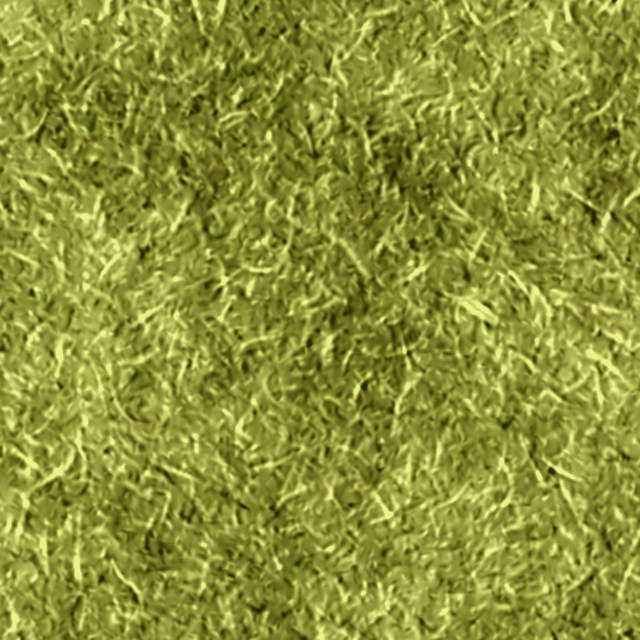
Reproduce this texture procedurally as a Shadertoy shader.

```glsl
// Sunlit tangled meadow grass: soft, curved blades over patchy light and shade.
#define FINE_CELLS 58.0     // cells across the canvas, short blades
#define MID_CELLS 28.0      // cells across the canvas, medium blades
#define LONG_CELLS 13.0     // cells across the canvas, long bright stalks
#define FINE_GAIN 0.42
#define MID_GAIN 0.55
#define LONG_GAIN 0.72
#define BASE_TONE 0.42
#define PATCH_GAIN 0.11     // strength of broad light and shade
#define CLUMP_GAIN 0.065    // strength of small tufts and gaps
#define HOLLOW_DEPTH 0.34   // darkness of the shaded hollow
#define ANGLE_SPREAD 2.3    // range of blade directions, radians
#define FLANK_SHADOW 0.35   // dark edge beside each blade

vec4 hash4(vec3 seed) {
    vec4 h = fract(seed.xyzx * vec4(0.1031, 0.1030, 0.0973, 0.1099));
    h += dot(h, h.wzxy + 33.33);
    return fract((h.xxyz + h.yzzw) * h.zywx);
}

mat2 rotation(float angle) {
    float c = cos(angle), s = sin(angle);
    return mat2(c, s, -s, c);
}

// Broad irregular variation from layered, bent sines
float layeredSines(vec2 p) {
    float sum = 0.0, weight = 1.0;
    for (int i = 0; i < 4; i++) {
        sum += weight * sin(p.x + 1.4 * sin(p.y + float(i)));
        p = rotation(1.1) * p * 1.9 + 2.7;
        weight *= 0.62;
    }
    return sum;
}

// Soft curved stroke with a tapered end and one shaded flank
float blade(vec2 q, float width, float halfLength, float bend, float side) {
    float along = q.y / halfLength;
    float taper = max(1.0 - along * along, 0.0);
    float across = (q.x + bend * q.y * q.y) / width;
    float shade = across - 1.6 * side;
    return taper * taper * (exp(-across * across) - FLANK_SHADOW * exp(-shade * shade));
}

// Cellular scatter of blades; strengths run from minStrength to 1
float bladeLayer(vec2 uv, float cells, float width, float reach,
                 float minStrength, int perCell, float seed) {
    vec2 p = uv * cells;
    vec2 home = floor(p);
    float lean = 0.35 * layeredSines(uv * 7.0 + 4.0);
    float sum = 0.0;
    for (int y = -1; y <= 1; y++)
    for (int x = -1; x <= 1; x++)
    for (int k = 0; k < perCell; k++) {
        vec2 cell = home + vec2(x, y);
        vec3 key = vec3(cell + 17.0, seed + 7.0 * float(k));
        vec4 place = hash4(key);
        vec4 form = hash4(key + 61.7);
        float angle = (place.z - 0.5) * ANGLE_SPREAD + lean;
        vec2 q = rotation(angle) * (p - cell - place.xy);
        float strength = mix(minStrength, 1.0, place.w);
        float side = form.w < 0.5 ? -1.0 : 1.0;
        sum += strength * blade(q, width * mix(0.8, 1.2, form.x),
                                reach * mix(0.6, 1.0, form.y), (form.z - 0.5) * 0.9, side);
    }
    return sum;
}

// Deep olive through leaf green to pale straw
vec3 grassColour(float tone) {
    vec3 deepOlive = vec3(0.29, 0.30, 0.04);
    vec3 slope = vec3(0.56, 0.58, 0.30);
    vec3 paleLift = vec3(0.0, 0.0, 0.14);
    return deepOlive + tone * (slope + tone * paleLift);
}

void mainImage(out vec4 fragColor, in vec2 fragCoord) {
    vec2 uv = fragCoord / iResolution.y;

    // Broad light, tufts and the shaded hollow
    float patches = layeredSines(uv * 8.0 + 1.3);
    float clumps = layeredSines(uv * vec2(52.0, 40.0) + 6.2);
    vec2 fromHollow = rotation(0.5) * (uv - vec2(0.62, 0.75)) / vec2(0.17, 0.10);
    float hollow = exp(-dot(fromHollow, fromHollow));
    float tone = BASE_TONE + PATCH_GAIN * patches + CLUMP_GAIN * clumps
               - HOLLOW_DEPTH * hollow;

    // Blades from the short tangle to the long stalks
    tone += FINE_GAIN * bladeLayer(uv, FINE_CELLS, 0.20, 0.75, -0.8, 3, 3.0);
    tone += MID_GAIN * bladeLayer(uv, MID_CELLS, 0.13, 0.80, -0.8, 3, 29.0);
    tone += LONG_GAIN * bladeLayer(uv, LONG_CELLS, 0.055, 0.80, 0.0, 2, 53.0);
    tone = clamp(tone, -0.25, 1.12);

    // Faint dry and fresh tints
    float dryness = layeredSines(uv * 19.0 + 9.1);
    vec3 colour = grassColour(tone) + vec3(0.005, -0.003, 0.003) * dryness;
    fragColor = vec4(clamp(colour, 0.0, 1.0), 1.0);
}
```
